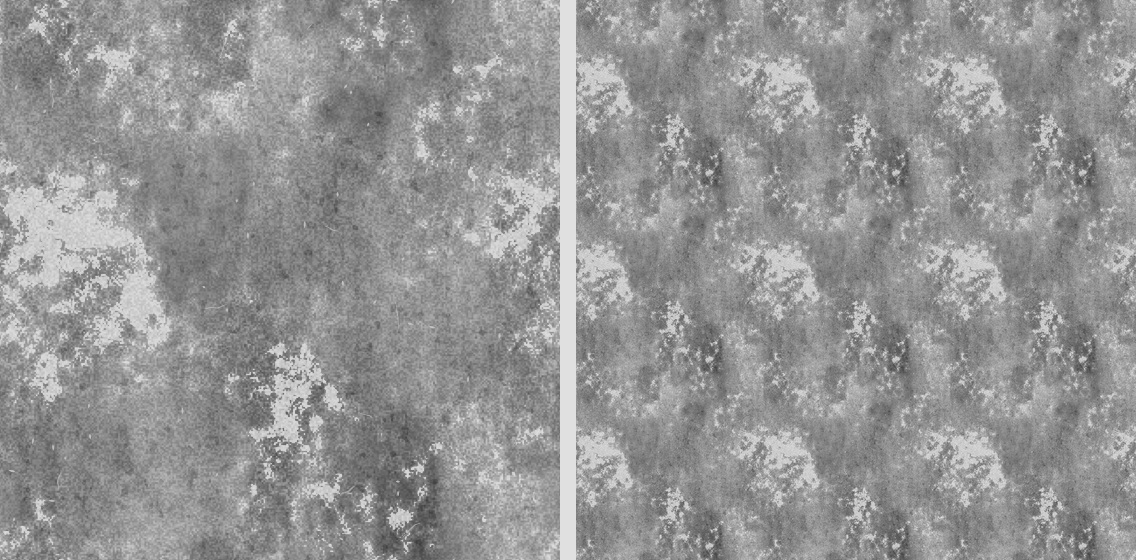
Left: one tile. Right: repeated 3 by 3.
Give the GLSL for this texture, as a Shadertoy shader.

```glsl
#define BASE_TONE 0.520
#define CLOUD_AMOUNT 0.32
#define PATCH_AMOUNT 0.14
#define PATCH_GRID vec2(9.0, 6.0)
#define STAIN_DEPTH 0.09
#define STREAK_AMOUNT 0.08
#define GRAIN_AMOUNT 0.17
#define FLAKE_LEVEL 0.35
#define FLAKE_TONE 0.82
#define SCRATCH_TONE 0.80

const float TAU = 6.2831853;

float hash(vec2 cell, float seed) {
    vec3 q = fract((cell.xyx + seed * vec3(17.3, 31.7, 17.3)) * 0.1031);
    q += dot(q, q.yzx + 33.33);
    return fract((q.x + q.y) * q.z);
}

// Value noise that wraps after a whole number of cells
float noise(vec2 uv, vec2 cells, float seed) {
    vec2 p = uv * cells;
    vec2 i = floor(p);
    vec2 f = p - i;
    f = f * f * (3.0 - 2.0 * f);
    vec2 a = mod(i, cells);
    vec2 b = mod(i + 1.0, cells);
    return mix(mix(hash(a, seed), hash(vec2(b.x, a.y), seed), f.x),
               mix(hash(vec2(a.x, b.y), seed), hash(b, seed), f.x), f.y);
}

float fbm(vec2 uv, vec2 cells, int octaves, float seed) {
    float sum = 0.0, total = 0.0, weight = 1.0;
    for (int k = 0; k < octaves; k++) {
        sum += weight * noise(uv, cells, seed + float(k));
        total += weight;
        weight *= 0.5;
        cells *= 2.0;
    }
    return sum / total;
}

// Cellular paint patches, one tone each, with narrow blended borders
float paintPatches(vec2 uv, vec2 cells, float seed) {
    vec2 p = uv * cells;
    vec2 home = floor(p);
    float sum = 0.0, total = 1e-9;
    for (int y = -1; y <= 1; y++)
    for (int x = -1; x <= 1; x++) {
        vec2 cell = home + vec2(x, y);
        vec2 id = mod(cell, cells);
        vec2 center = cell + 0.15 + 0.7 * vec2(hash(id, seed), hash(id, seed + 1.0));
        vec2 d = abs(p - center);
        float weight = exp(-22.0 * mix(max(d.x, d.y), length(d), 0.4));
        sum += weight * hash(id, seed + 2.0);
        total += weight;
    }
    return sum / total;
}

// Scattered slanted strokes, tapered along their length
float strokes(vec2 uv, float cells, float share, float reach, float width, float seed) {
    vec2 p = uv * cells;
    vec2 home = floor(p);
    float pixel = cells / iResolution.y;
    float ink = 0.0;
    for (int y = -1; y <= 1; y++)
    for (int x = -1; x <= 1; x++) {
        vec2 cell = home + vec2(x, y);
        vec2 id = mod(cell, vec2(cells));
        float pick = hash(id, seed);
        vec2 d = p - cell - vec2(hash(id, seed + 1.0), hash(id, seed + 2.0));
        float angle = 1.3 + 0.9 * (hash(id, seed + 3.0) - 0.5);
        if (pick < share * 0.2) angle += 1.6;
        vec2 along = vec2(cos(angle), sin(angle));
        float size = cells * reach * (0.3 + 0.7 * hash(id, seed + 4.0));
        float t = clamp(dot(d, along) / size, -1.0, 1.0);
        float dist = length(d - along * t * size) - cells * width * (1.0 - 0.7 * t * t);
        ink = max(ink, step(pick, share) * (1.0 - smoothstep(-0.6 * pixel, 0.8 * pixel, dist)));
    }
    return ink;
}

void mainImage(out vec4 fragColor, in vec2 fragCoord) {
    vec2 uv = fragCoord / iResolution.xy;
    vec2 ragged = vec2(fbm(uv, vec2(9.0), 5, 1.0), fbm(uv, vec2(9.0), 5, 8.0)) - 0.5;
    vec2 bent = uv + 0.07 * ragged;
    float fine = fbm(uv, vec2(44.0, 40.0), 4, 15.0) - 0.5;
    float grain = noise(uv, vec2(320.0), 20.0) - 0.5;

    // Broad clouds and overlapping paint
    float cloud = fbm(bent, vec2(4.0, 3.0), 5, 22.0) - 0.5;
    float tone = BASE_TONE + CLOUD_AMOUNT * cloud;
    tone += PATCH_AMOUNT * (paintPatches(bent, PATCH_GRID, 30.0) - 0.5);
    tone -= 0.02 * cos(TAU * (uv.y - 0.17));

    // Dark ragged stains
    float stainField = fbm(bent, vec2(3.0), 5, 36.0) + 0.12 * fine + 0.04 * cos(TAU * (uv.y - 0.17));
    float stain = smoothstep(0.53, 0.61, stainField);
    tone -= STAIN_DEPTH * stain;

    // Downward brush streaks
    vec2 run = uv + vec2(0.02 * sin(TAU * uv.y) + 0.025 * ragged.x, 0.0);
    float streak = 0.6 * noise(run, vec2(52.0, 6.0), 44.0) + 0.4 * noise(run, vec2(150.0, 22.0), 46.0) - 0.5;
    tone += STREAK_AMOUNT * streak;

    // Grain and small pits
    tone += GRAIN_AMOUNT * grain * (1.0 - 0.35 * stain) + 0.15 * fine;
    tone -= 0.08 * smoothstep(0.22, 0.30, fbm(uv, vec2(80.0, 64.0), 2, 50.0) - 0.5);

    // Worn halos and bright flakes
    float wear = fine + 0.25 * grain + 0.35 * cloud + 0.05 * cos(TAU * uv.x);
    wear += 1.5 * (fbm(bent, vec2(6.0, 5.0), 4, 54.0) - 0.5) - 0.05 * stain;
    tone += 0.06 * smoothstep(0.08, FLAKE_LEVEL, wear);
    tone = mix(tone, FLAKE_TONE + 0.12 * grain, 0.9 * smoothstep(FLAKE_LEVEL, FLAKE_LEVEL + 0.13, wear));

    // Scratches and chips
    float scratch = strokes(bent, 7.0, 0.35, 0.022, 0.0010, 60.0);
    float chip = strokes(uv, 16.0, 0.28, 0.005, 0.0016, 70.0);
    tone = mix(tone, SCRATCH_TONE, max(0.6 * scratch, 0.85 * chip));

    fragColor = vec4(vec3(clamp(tone, 0.0, 1.0)), 1.0);
}
```
